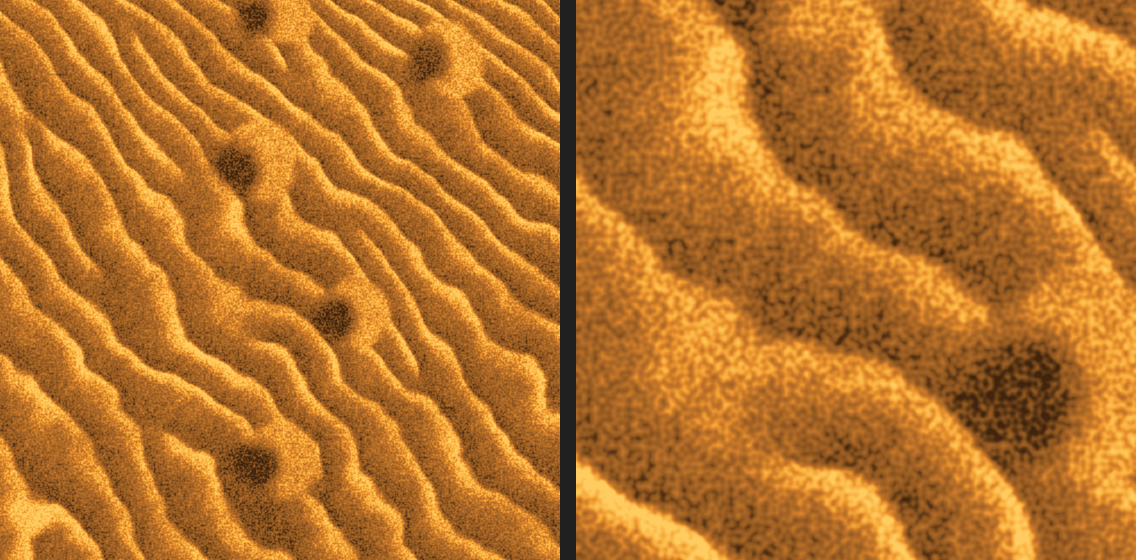
Left, the full canvas; right, a detail of the centre.
Write a Shadertoy shader that draws this texture.

```glsl
const float HORIZON = 2.4;         // height of the vanishing line
const vec2 RIPPLE_RATE = vec2(19.0, 30.5);
const vec3 WARP = vec3(0.9, 0.45, 0.13);
const float CREST_GAIN = 0.6;
const float GRAIN_GAIN = 0.42;
const int FORKS = 11;
const int PITS = 5;
const float PIT_RADIUS = 0.072;
const vec2 LONE_PIT = vec2(0.77, 0.89);
const float TAU = 6.2831853;

const int STOPS = 8;
const vec3 SAND[STOPS] = vec3[STOPS](
    vec3(0.25, 0.14, 0.05), vec3(0.40, 0.24, 0.09),
    vec3(0.55, 0.33, 0.12), vec3(0.66, 0.40, 0.15),
    vec3(0.78, 0.47, 0.16), vec3(0.91, 0.57, 0.18),
    vec3(0.97, 0.68, 0.24), vec3(1.00, 0.80, 0.38));
const float STOP_AT[STOPS] = float[STOPS](
    -0.14, 0.04, 0.18, 0.41, 0.63, 0.81, 0.95, 1.2);

vec2 hashGradient(vec2 cell) {
    vec3 h = fract(cell.xyx * vec3(0.1031, 0.1030, 0.0973));
    h += dot(h, h.yzx + 33.33);
    float angle = TAU * fract((h.x + h.y) * h.z);
    return vec2(cos(angle), sin(angle));
}

float gradientNoise(vec2 p) {
    vec2 i = floor(p), f = p - i;
    vec2 u = f * f * f * (f * (f * 6.0 - 15.0) + 10.0);
    vec2 e = vec2(0.0, 1.0);
    float a = dot(hashGradient(i), f);
    float b = dot(hashGradient(i + e.yx), f - e.yx);
    float c = dot(hashGradient(i + e.xy), f - e.xy);
    float d = dot(hashGradient(i + e.yy), f - e.yy);
    return mix(mix(a, b, u.x), mix(c, d, u.x), u.y);
}

vec2 pitCentre(int i) {
    float k = float(i);
    return i == PITS - 1 ? LONE_PIT
        : vec2(0.5 + 0.107 * sin(k * TAU / 3.0 + 3.47), 0.97 - 0.265 * k);
}

// Ripple phase in x, crest strength in y
vec2 ripplePhase(vec2 p) {
    float phase = dot(vec2(p.x - 0.5, 1.0) / (HORIZON - p.y), RIPPLE_RATE);
    phase += WARP.x * gradientNoise(p * 3.0 + 5.0)
           + WARP.y * gradientNoise(p * 9.0 + 17.0)
           + WARP.z * gradientNoise(p * 24.0 + 41.0);
    float strength = 1.0;

    // A full turn of phase makes one crest end or split
    for (int i = 0; i < FORKS; i++) {
        float k = float(i);
        vec2 d = p - vec2(0.75 * fract(k * 0.618 + 0.13), (k + 0.5) / float(FORKS));
        float turn = i % 2 == 0 ? 1.0 : -1.0;
        phase += turn * atan(d.y, d.x) / TAU;
        strength *= smoothstep(0.0, 0.035, length(d));
    }
    // Crests bend around the pits
    for (int i = 0; i < PITS; i++) {
        vec2 d = (p - pitCentre(i)) / PIT_RADIUS;
        phase -= 0.4 * exp(-0.5 * dot(d, d));
    }
    return vec2(phase, strength);
}

// Slow rise to a bright crest, then a steep shaded side
float rippleTone(vec2 p) {
    vec2 ripple = ripplePhase(p);
    float f = fract(ripple.x);
    float fall = 1.0 - smoothstep(0.86, 1.0, f);
    float slope = smoothstep(0.0, 0.5, f) * fall;
    float crest = smoothstep(0.42, 0.88, f) * fall;
    float vary = 0.95 + 0.7 * gradientNoise(p * 7.0 + 61.0);
    float tone = 0.23 + 0.21 * slope + CREST_GAIN * crest * vary;
    return mix(0.42, tone, ripple.y);
}

// Hollow with a shadow on the left and a lit wall on the right
float addPit(float tone, vec2 p, int i) {
    vec2 d = p - pitCentre(i);
    d += 0.02 * vec2(gradientNoise(p * 11.0), gradientNoise(p * 11.0 + 29.0));
    float size = PIT_RADIUS * (0.9 + 0.2 * fract(float(i) * 0.618));
    float wall = 1.0 - smoothstep(0.8, 1.08, length(d - vec2(0.028, 0.004)) / size);
    wall *= smoothstep(-0.045, 0.03, d.x + 0.5 * d.y);
    tone = mix(tone, 0.86, wall);
    vec2 s = (d + vec2(0.008, 0.004)) / (size * vec2(0.72, 0.85));
    float shadow = 1.0 - smoothstep(0.3, 1.1, length(s));
    return mix(tone, -0.03, 0.95 * shadow);
}

vec3 sandColour(float tone) {
    vec3 colour = SAND[0];
    for (int i = 1; i < STOPS; i++) {
        float t = (tone - STOP_AT[i - 1]) / (STOP_AT[i] - STOP_AT[i - 1]);
        colour = mix(colour, SAND[i], clamp(t, 0.0, 1.0));
    }
    return colour;
}

void mainImage(out vec4 fragColor, in vec2 fragCoord) {
    vec2 p = fragCoord / iResolution.y;
    float tone = rippleTone(p);
    for (int i = 0; i < PITS; i++) tone = addPit(tone, p, i);

    // Uneven ground, then fine grains
    tone += 0.07 * (p.y - 0.5) + 0.12 * gradientNoise(p * 5.0 + 83.0);
    tone += 0.16 * gradientNoise(vec2(p.x + p.y, 1.6 * (p.y - p.x)) * 26.0 + 90.0);
    float grain = gradientNoise(p * 247.0 + 7.3) + 0.6 * gradientNoise(p * 131.0 + 3.1);
    tone += GRAIN_GAIN * grain;

    fragColor = vec4(sandColour(tone), 1.0);
}
```
